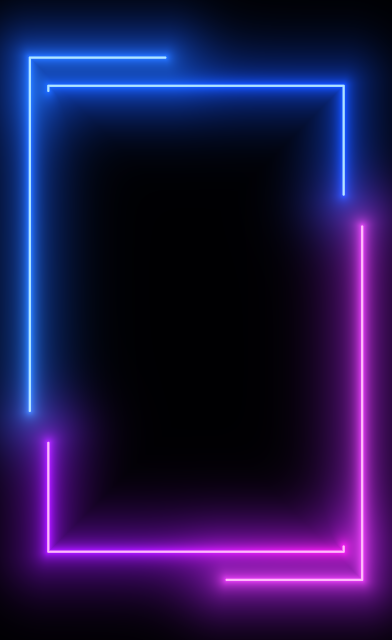
Give the GLSL for this background, as a WebGL 1 fragment shader.

```glsl
precision highp float;
// Two interlocking neon frames, blue above and violet to pink below, glowing on black.
uniform vec2 u_resolution;

float segment(vec2 p, vec2 a, vec2 b) {
  vec2 ab = b - a;
  return length(p - a - ab * clamp(dot(p - a, ab) / dot(ab, ab), 0.0, 1.0));
}

// Long outer bracket: short top arm and tall left side
float outerBracket(vec2 p) {
  vec2 corner = vec2(-0.260, 0.408);
  return min(segment(p, corner, vec2(-0.048, 0.408)),
             segment(p, corner, vec2(-0.260, -0.144)));
}

// Inner bracket: tiny hook, wide top and short right side
float innerBracket(vec2 p) {
  vec2 left = vec2(-0.231, 0.364);
  vec2 right = vec2(0.231, 0.364);
  float hook = segment(p, left, vec2(-0.231, 0.356));
  return min(hook, min(segment(p, left, right),
                       segment(p, right, vec2(0.231, 0.194))));
}

vec3 screenBlend(vec3 a, vec3 b) {
  return 1.0 - (1.0 - a) * (1.0 - min(b, 1.0));
}

// Tight bloom in the tube colour plus a broad, darker halo
vec3 glow(float d, vec3 tube, vec3 halo) {
  return tube * (0.62 * exp(-d / 0.011) + 0.22 * exp(-d / 0.035))
       + halo * exp(-d * d / 0.0058);
}

float core(float d) {
  float pixel = 1.0 / u_resolution.y;
  return 1.0 - smoothstep(0.0008, 0.0012 + pixel, d);
}

void main() {
  vec2 p = (gl_FragCoord.xy / u_resolution - vec2(0.5, 0.502)) * vec2(0.6133, 1.0);
  vec3 color = vec3(0.0, 0.0, 0.008);

  // The lower pair is the upper pair given a half turn
  for (int i = 0; i < 2; i++) {
    float lower = float(i);
    vec2 q = p * (1.0 - 2.0 * lower);
    float outer = outerBracket(q);
    float inner = innerBracket(q);

    // Tube colours drift along each bracket
    vec3 azure = mix(vec3(0.20, 0.55, 0.95), vec3(0.14, 0.42, 1.0),
                     smoothstep(-0.1, 0.4, p.y));
    vec3 violet = mix(vec3(0.68, 0.08, 1.0), vec3(1.0, 0.08, 0.82),
                      smoothstep(-0.15, 0.25, p.x));
    vec3 outerTube = mix(azure, vec3(0.92, 0.27, 0.86), lower);
    vec3 innerTube = mix(vec3(0.08, 0.32, 1.0), violet, lower);
    vec3 halo = mix(vec3(0.02, 0.09, 0.29), vec3(0.17, 0.02, 0.29), lower);

    color = screenBlend(color, glow(outer, outerTube, halo));
    color = screenBlend(color, glow(inner, innerTube, halo));

    // Bright filaments
    vec3 filament = mix(vec3(0.72, 0.92, 1.0), vec3(1.0, 0.76, 0.98), lower);
    color = mix(color, filament, max(core(outer), core(inner)) * 0.95);
  }

  gl_FragColor = vec4(color, 1.0);
}
```
